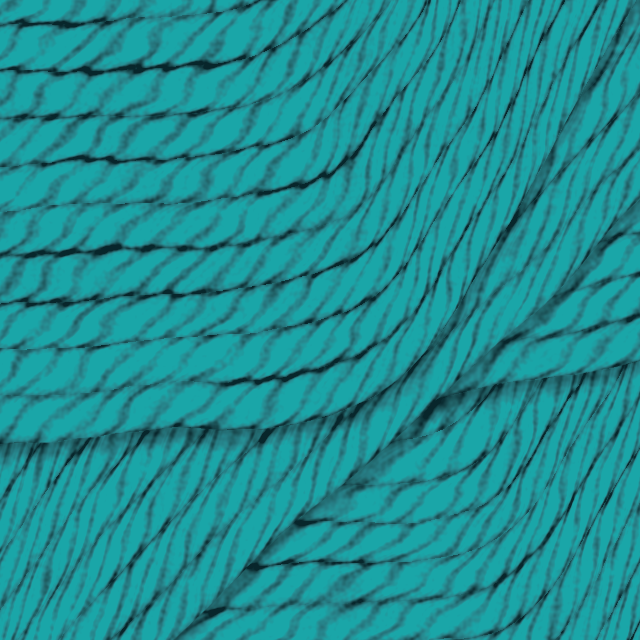
Write a WebGL 2 fragment shader that draws this texture.

```glsl
#version 300 es
precision highp float;

uniform vec2 u_resolution;
out vec4 fragColor;

const float TAU = 6.2831853;

float hash(float n) {
    return fract(sin(n * 12.9898) * 43758.5);
}

vec2 gradientAt(vec2 cell) {
    float angle = TAU * fract(sin(dot(cell, vec2(127.1, 311.7))) * 43758.5);
    return vec2(cos(angle), sin(angle));
}

float gradientNoise(vec2 p) {
    vec2 i = floor(p), f = fract(p);
    vec2 w = f * f * f * (f * (f * 6.0 - 15.0) + 10.0);
    float a = dot(gradientAt(i), f);
    float b = dot(gradientAt(i + vec2(1, 0)), f - vec2(1, 0));
    float c = dot(gradientAt(i + vec2(0, 1)), f - vec2(0, 1));
    float d = dot(gradientAt(i + vec2(1, 1)), f - vec2(1, 1));
    return mix(mix(a, b, w.x), mix(c, d, w.x), w.y);
}

// Flat, then rising with unit slope beyond the bend
float softRamp(float x, float bend, float width) {
    return width * log(1.0 + exp((x - bend) / width));
}

// Tone of a bundle of twisted strands; across is zero at its lower edge
float yarnTone(vec2 p, float along, float across, float spacing, float gapDepth, float seed) {
    float row = across / spacing;
    float id = floor(row);
    float f = row - id;

    // Plies wind around each strand
    float wind = f + 0.07 * sin(TAU * f);
    float ply = along / 0.058 - 1.5 * wind + hash(id + seed) * 5.0;
    ply += 0.45 * gradientNoise(vec2(along * 11.0, row * 1.7 + seed));
    float plyEdge = abs(2.0 * fract(ply) - 1.0);
    float plyDepth = 0.17 + 0.16 * gradientNoise(p * 17.0 + seed);
    float loss = plyDepth * smoothstep(0.38, 1.0, plyEdge);

    // Rounded strand sides and dark gaps of uneven depth
    float side = abs(2.0 * f - 1.0) + 0.06 * cos(TAU * ply);
    float boundary = floor(row + 0.5);
    float gap = smoothstep(-0.3, 0.35, gradientNoise(vec2(along * 4.0, boundary * 7.3 + seed)));
    loss += 0.11 * smoothstep(0.5, 1.0, side);
    loss += gapDepth * (0.15 + 0.85 * gap) * smoothstep(0.8, 1.0, side);

    // Fibres follow the plies, fuzz lies over everything
    float fibre = gradientNoise(vec2(ply * 5.0, along * 26.0 + seed));
    float fuzz = gradientNoise(p * 125.0 + seed) + 0.6 * gradientNoise(p * 62.0 - seed);
    float patches = gradientNoise(p * 8.0 + seed);
    return 0.665 - loss + 0.07 * fibre + (0.06 + 0.32 * loss) * fuzz + 0.05 * patches;
}

// Lay one bundle over another with a ragged contact shadow
float layOver(float below, float above, float edge, vec2 p) {
    float ragged = edge + 0.012 * gradientNoise(p * 45.0);
    float shadow = 0.24 * smoothstep(-0.04, 0.0, ragged);
    float cover = smoothstep(-0.002, 0.002, edge);
    return mix(below - shadow, above, cover);
}

vec3 yarnColor(float tone) {
    vec3 c = vec3(0.03, 0.15, 0.17);
    c = mix(c, vec3(0.09, 0.27, 0.29), clamp((tone - 0.15) / 0.12, 0.0, 1.0));
    c = mix(c, vec3(0.13, 0.39, 0.41), clamp((tone - 0.27) / 0.12, 0.0, 1.0));
    c = mix(c, vec3(0.15, 0.48, 0.51), clamp((tone - 0.39) / 0.09, 0.0, 1.0));
    c = mix(c, vec3(0.15, 0.56, 0.58), clamp((tone - 0.48) / 0.08, 0.0, 1.0));
    return mix(c, vec3(0.10, 0.65, 0.66), clamp((tone - 0.56) / 0.08, 0.0, 1.0));
}

void main() {
    vec2 p = gl_FragCoord.xy / u_resolution;
    vec2 wobble = vec2(gradientNoise(p * 5.0 + 3.7), gradientNoise(p * 5.0 + 19.2));
    vec2 q = p + 0.016 * wobble + 0.004 * gradientNoise(p * 19.0);

    // Lower right bundle, bending upward
    float lowRise = 0.02 * q.x + 1.2 * softRamp(q.x, 0.8 - 0.25 * (q.y - 0.1), 0.05);
    float tone = yarnTone(p, q.x + 0.45 * lowRise, q.y - lowRise + 0.02, 0.064, 0.28, 41.0);

    // Nearly level wedge at the right
    float wedgeRise = 0.19 * q.x;
    float wedgeEdge = q.y - wedgeRise - 0.248;
    float wedge = yarnTone(p, q.x + 0.3 * wedgeRise, wedgeEdge, 0.066, 0.28, 23.0);
    tone = layOver(tone, wedge, wedgeEdge, p);

    // Diagonal bundle from the lower left
    float diagonalRise = 0.85 * q.x + 0.533 * pow(abs(q.x - 0.55), 3.0) * sign(q.x - 0.55);
    float diagonalEdge = q.y - diagonalRise + 0.21;
    float diagonal = yarnTone(p, q.x + 0.45 * diagonalRise, diagonalEdge, 0.088, 0.24, 67.0);
    tone = layOver(tone, diagonal, diagonalEdge, p);

    // Wide upper bundle, level at the left and steep at the right
    float upperRise = 0.05 * q.x + 1.28 * softRamp(q.x, 0.62 - 0.2 * (q.y - 0.35), 0.06);
    float upperEdge = q.y - upperRise - 0.31;
    float upperGap = mix(0.4, 0.24, smoothstep(0.4, 0.75, p.x));
    float upper = yarnTone(p, q.x + 0.45 * upperRise, upperEdge, 0.072, upperGap, 11.0);
    tone = layOver(tone, upper, upperEdge, p);

    fragColor = vec4(yarnColor(tone), 1.0);
}
```
